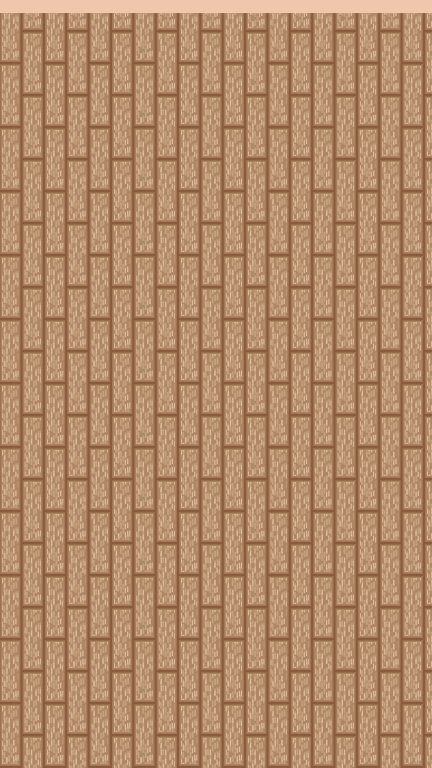
Give the GLSL for this texture, as a Shadertoy shader.

```glsl
const vec3 JOINT  = vec3(0.54, 0.36, 0.24);
const vec3 BEVEL  = vec3(0.64, 0.47, 0.34);
const vec3 OLIVE  = vec3(0.60, 0.44, 0.27);
const vec3 WOOD   = vec3(0.69, 0.53, 0.40);
const vec3 STREAK = vec3(0.77, 0.63, 0.49);
const vec3 FLECK  = vec3(0.86, 0.74, 0.62);
const vec3 BAND   = vec3(0.94, 0.78, 0.67);

// All lengths are fractions of the canvas height.
const vec2 PLANK = vec2(0.02911, 1.0 / 12.0);
const vec2 ORIGIN = vec2(-0.0011, 0.0013);
const float JOINT_HALF = 0.0014;
const float BEVEL_END = 0.0029;
const float GRAIN_INSET = 0.0040;
const float BAND_HEIGHT = 0.017;

float hash(vec2 p, float seed) {
    vec3 q = fract(vec3(p.xyx) * 0.1031 + seed * 0.137);
    q += dot(q, q.yzx + 33.33);
    return fract((q.x + q.y) * q.z);
}

// Smooth step across an edge, one pixel wide
float edge(float dist, float pixel) {
    return clamp(dist / pixel + 0.5, 0.0, 1.0);
}

// Share of a pixel that lies inside [-halfSize, halfSize]
float coverage(float x, float halfSize, float pixel) {
    float r = 0.5 * pixel;
    return clamp((min(x + r, halfSize) - max(x - r, -halfSize)) / pixel, 0.0, 1.0);
}

// Short upright dashes, one jittered dash per cell; lanes slide freely
float dashes(vec2 p, vec2 cell, vec2 halfSize, float density, float seed, float pixel) {
    float total = 0.0;
    float lane = floor(p.x / cell.x);
    for (int i = -1; i <= 1; i++) {
        float column = lane + float(i);
        float slide = hash(vec2(column, 7.0), seed);
        float row = floor(p.y / cell.y + slide);
        for (int j = -1; j <= 1; j++) {
            vec2 id = vec2(column, row + float(j));
            float shift = (hash(id + 19.0, seed) - 0.5) * 0.35;
            vec2 center = (id + vec2(0.5, 0.5 - slide + shift)) * cell;
            float present = step(hash(id + 43.0, seed), density);
            vec2 offset = p - center;
            total += present * coverage(offset.x, halfSize.x, pixel)
                             * coverage(offset.y, halfSize.y, pixel);
        }
    }
    return min(total, 1.0);
}

// One plank, with p measured from its center
vec3 plankColor(vec2 p, vec2 size, float pixel) {
    vec2 inset = 0.5 * size - abs(p);
    float border = min(inset.x, inset.y);

    // Wood grain: broad streaks below fine pale flecks
    float field = edge(border - GRAIN_INSET, pixel);
    float streaks = dashes(p, vec2(0.0031, 0.0125), vec2(0.00115, 0.0042), 0.62, 3.0, pixel);
    float flecks = dashes(p, vec2(0.0029, 0.0115), vec2(0.0008, 0.0035), 0.48, 8.0, pixel);
    vec3 color = mix(WOOD, STREAK, streaks * field);
    color = mix(color, FLECK, flecks * field);

    // Bevel, olive along the top, then the joint
    float top = step(0.0, p.y) * step(inset.y, inset.x);
    color = mix(mix(BEVEL, OLIVE, top), color, edge(border - BEVEL_END, pixel));
    return mix(JOINT, color, edge(border - JOINT_HALF, pixel));
}

void mainImage(out vec4 fragColor, in vec2 fragCoord) {
    float pixel = 1.0 / iResolution.y;
    vec2 uv = fragCoord * pixel;

    // Columns of planks, every second one shifted by half a plank
    vec2 grid = (uv - ORIGIN) / PLANK;
    grid.y += 0.5 * mod(floor(grid.x), 2.0);
    vec2 local = (fract(grid) - 0.5) * PLANK;
    vec3 color = plankColor(local, PLANK, pixel);

    // Plain band along the top
    color = mix(color, BAND, edge(uv.y - 1.0 + BAND_HEIGHT, pixel));
    fragColor = vec4(color, 1.0);
}
```
